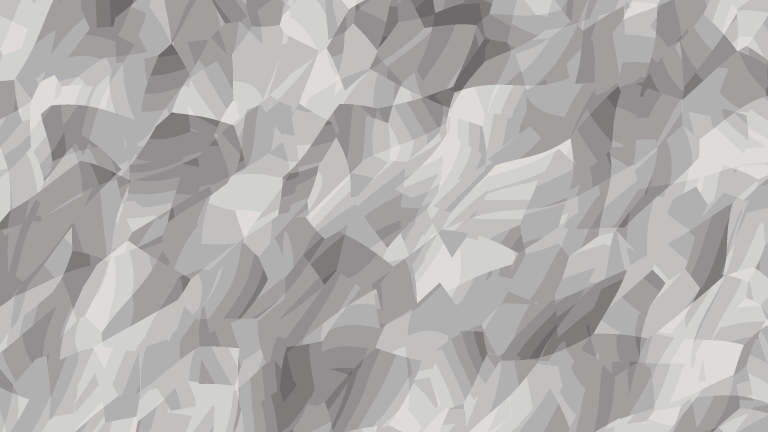
Give the GLSL for this texture, as a WebGL 2 fragment shader.

```glsl
#version 300 es
precision highp float;
// Crumpled grey paper: slanted, overlapping facets flattened into a few tones.

#define MEAN_TONE 0.692
#define TONE_STEP 0.065
#define SLANT 0.88
#define STRETCH 2.0
#define FACET_SLOPE 2.2
#define BROAD_FACETS vec2(3.6, 0.125)
#define MID_FACETS vec2(7.4, 0.170)
#define SMALL_FACETS vec2(12.5, 0.125)
#define WAVE_DEPTH 0.042
#define WARP 0.018
#define SAMPLES 3

uniform vec2 u_resolution;
out vec4 fragColor;

const vec3 PALETTE[8] = vec3[8](
    vec3(0.43, 0.41, 0.42), vec3(0.49, 0.48, 0.48),
    vec3(0.57, 0.56, 0.56), vec3(0.64, 0.62, 0.62),
    vec3(0.69, 0.69, 0.69), vec3(0.76, 0.75, 0.75),
    vec3(0.82, 0.82, 0.81), vec3(0.87, 0.86, 0.85));

vec3 hash3(vec2 cell) {
    vec3 q = fract(cell.xyx * vec3(0.1031, 0.1030, 0.0973));
    q += dot(q, q.yxz + 33.33);
    return fract((q.xxy + q.yzz) * q.zyx);
}

// Coordinates with x along the creases and y across them
vec2 alongSlant(vec2 p, float angle) {
    float c = cos(angle), s = sin(angle);
    return vec2(c * p.x + s * p.y, c * p.y - s * p.x);
}

// Cellular noise where each cell is a tilted plane with its own tone
float facets(vec2 p, float seed) {
    vec2 base = floor(p);
    vec2 nearestCell = base, nearestOffset = vec2(0.0);
    float nearest = 1e3;
    for (int j = -1; j <= 1; j++)
    for (int i = -1; i <= 1; i++) {
        vec2 cell = base + vec2(i, j);
        vec2 offset = p - cell - 0.04 - 0.92 * hash3(cell + seed).xy;
        float d = dot(offset, offset);
        if (d < nearest) {
            nearest = d;
            nearestCell = cell;
            nearestOffset = offset;
        }
    }
    vec3 h = hash3(nearestCell + seed + 57.0) - 0.5;
    return h.z + FACET_SLOPE * dot(h.xy, nearestOffset);
}

float facetLayer(vec2 p, vec2 scaleDepth, float turn, float seed) {
    vec2 q = alongSlant(p, SLANT + turn) * scaleDepth.x;
    return scaleDepth.y * facets(q / vec2(STRETCH, 1.0), seed);
}

// Broad light and shade that drifts along the creases
float softWaves(vec2 p) {
    vec2 q = alongSlant(p, SLANT);
    return sin(10.0 * q.y + 1.6 * sin(3.1 * q.x + 0.6) + 2.2)
         + sin(5.3 * q.x + 2.0 * sin(6.7 * q.y + 1.0) + 4.1);
}

vec3 paper(vec2 p) {
    // Bend the straight facet edges
    p += WARP * sin(p.yx * vec2(7.3, 9.1) + vec2(0.4, 2.1));
    p += 0.45 * WARP * sin(p.yx * vec2(23.0, 20.0) + vec2(3.0, 1.2));

    float tone = MEAN_TONE + WAVE_DEPTH * softWaves(p);
    tone += facetLayer(p, BROAD_FACETS, 0.12, 11.0);
    tone += facetLayer(p, MID_FACETS, -0.20, 83.0);
    tone += facetLayer(p, SMALL_FACETS, 0.28, 151.0);

    // Flatten to the nearest palette tone
    float level = floor((tone - 0.43) / TONE_STEP + 0.5);
    return PALETTE[int(clamp(level, 0.0, 7.0))];
}

void main() {
    // Average several points per pixel to smooth the hard edges
    vec3 sum = vec3(0.0);
    for (int j = 0; j < SAMPLES; j++)
    for (int i = 0; i < SAMPLES; i++) {
        vec2 jitter = (vec2(i, j) + 0.5) / float(SAMPLES) - 0.5;
        sum += paper((gl_FragCoord.xy + jitter) / u_resolution.y);
    }
    fragColor = vec4(sum / float(SAMPLES * SAMPLES), 1.0);
}
```
